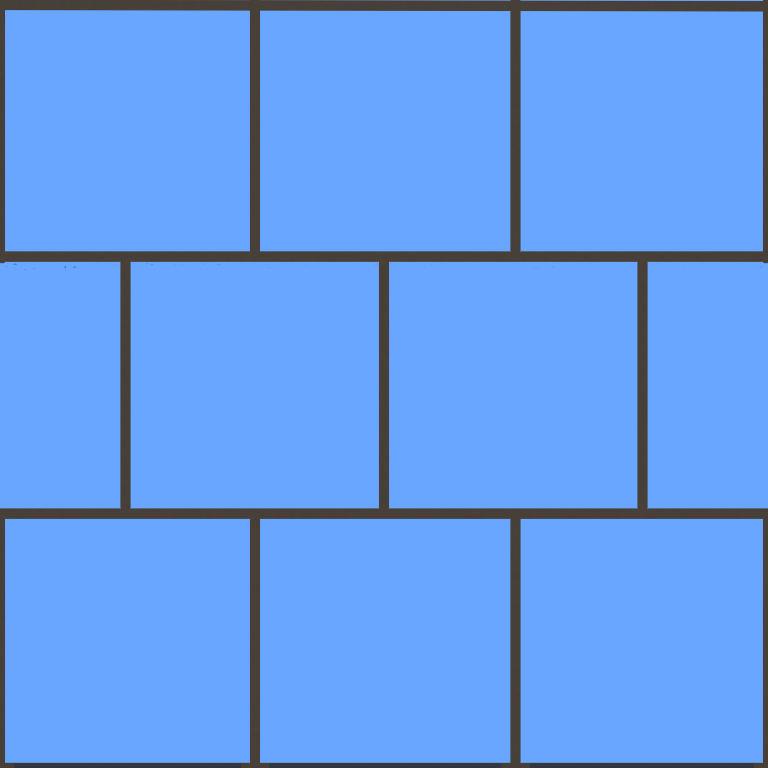
Write a WebGL 1 fragment shader that draws this pattern.

```glsl
precision highp float;
// Three staggered rows of flat blue square tiles with dark brown joints.
uniform vec2 u_resolution;

vec2 gradientAt(vec2 cell) {
  float angle = 6.2832 * fract(sin(dot(cell, vec2(127.1, 311.7))) * 43758.5);
  return vec2(cos(angle), sin(angle));
}

float gradientNoise(vec2 p) {
  vec2 i = floor(p), f = p - i;
  vec2 u = f * f * (3.0 - 2.0 * f);
  float low = mix(dot(gradientAt(i), f),
                  dot(gradientAt(i + vec2(1, 0)), f - vec2(1, 0)), u.x);
  float high = mix(dot(gradientAt(i + vec2(0, 1)), f - vec2(0, 1)),
                   dot(gradientAt(i + vec2(1, 1)), f - vec2(1, 1)), u.x);
  return mix(low, high, u.y);
}

// Height of a horizontal joint; the second sits high and the top one tilts.
float bedHeight(float index, float x) {
  float second = 1.0 - step(0.5, abs(index - 2.0));
  return index * 0.3312 + 0.0035 * second - 0.0018 * x * step(2.5, index);
}

// Distance to the nearest horizontal joint centre.
float bedDistance(vec2 p) {
  float d = 1.0;
  for (int i = 0; i < 4; i++) {
    d = min(d, abs(p.y - bedHeight(float(i), p.x)));
  }
  return d;
}

// Distance to the nearest vertical joint centre; the middle row is shifted.
float headDistance(float x, float shifted) {
  float d = 1.0;
  for (int i = 0; i < 4; i++) {
    float k = float(i);
    float aligned = clamp(0.5016 + (k - 1.5) * 0.3392, 0.0, 1.0);
    float staggered = 0.5 + (k - 1.0) * 0.3366;
    d = min(d, abs(x - mix(aligned, staggered, shifted)));
  }
  return d;
}

void main() {
  vec2 p = gl_FragCoord.xy / u_resolution;
  float soft = max(0.0007, 0.6 / min(u_resolution.x, u_resolution.y));
  float upperBed = bedHeight(2.0, p.x);
  float shifted = step(bedHeight(1.0, p.x), p.y) * step(p.y, upperBed);
  float head = headDistance(p.x, shifted);

  // Tile face, with faint specks along the top of the middle row
  vec3 color = vec3(0.41, 0.65, 1.0);
  float depth = upperBed - p.y;
  float band = smoothstep(0.006, 0.009, depth) * (1.0 - smoothstep(0.014, 0.020, depth));
  float specks = smoothstep(0.34, 0.55, gradientNoise(p * vec2(170.0, 260.0)));
  color *= 1.0 - 0.22 * specks * band * mix(1.0, 0.25, smoothstep(0.1, 0.35, p.x));

  // Joints, slightly thicker where the upper one meets the sides
  float side = smoothstep(0.493, 0.495, abs(p.x - 0.5)) * shifted * step(0.5, p.y);
  float jointEdge = min(bedDistance(p) - 0.0068 - 0.0018 * side, head - 0.0066);
  vec3 jointColor = vec3(0.28, 0.25, 0.22) + 0.008 * gradientNoise(p * 130.0);
  color = mix(jointColor, color, smoothstep(-soft, soft, jointEdge));

  // Cool shadow strips under the bottom row
  float strip = smoothstep(-soft, soft, head - 0.0183)
              * (1.0 - smoothstep(-soft, soft, p.y - 0.0062));
  color = mix(color, vec3(0.20, 0.215, 0.24), strip);

  gl_FragColor = vec4(color, 1.0);
}
```
